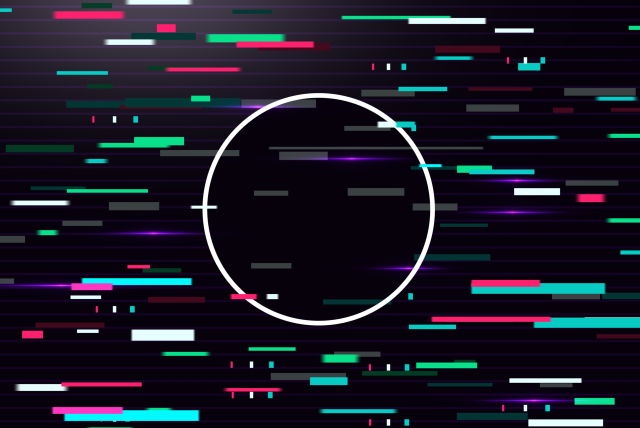
This background is drawn by a WebGL 1 fragment shader. Its source:

```glsl
precision highp float;
// Dark glitch backdrop: scattered neon bars and violet flares around a white ring.

uniform vec2 u_resolution;

#define RING_CENTER vec2(-0.003, 0.011)
#define RING_RADIUS 0.266
#define RING_HALF_WIDTH 0.0055
#define BAR_DENSITY 0.62
#define DIM_DENSITY 0.60
#define TICK_DENSITY 0.45
#define DIM_LEVEL 0.27
#define SCANLINES 32.0
#define FEATHER 0.010

const vec3 WHITE = vec3(0.90, 1.00, 1.00);
const vec3 CYAN = vec3(0.03, 0.80, 0.77);
const vec3 AQUA = vec3(0.00, 0.98, 1.00);
const vec3 PINK = vec3(1.00, 0.13, 0.43);
const vec3 MAGENTA = vec3(1.00, 0.22, 0.76);
const vec3 GREEN = vec3(0.03, 0.88, 0.54);
const vec3 VIOLET = vec3(0.42, 0.02, 0.85);
const vec3 NIGHT = vec3(0.022, 0.003, 0.042);

float pixel; // size of one pixel in canvas heights

float hash(vec2 p) {
  vec3 q = fract(p.xyx * 0.1031);
  q += dot(q, q.yzx + 33.33);
  return fract((q.x + q.y) * q.z);
}

vec3 neon(float pick) {
  if (pick < 0.36) return WHITE;
  if (pick < 0.60) return CYAN;
  return pick < 0.80 ? PINK : GREEN;
}

// Coverage of a box whose left and right ends may be feathered
float bar(vec2 p, vec2 center, vec2 halfSize, float feather) {
  vec2 soft = vec2(max(feather, 0.7 * pixel), 0.7 * pixel);
  vec2 cover = 1.0 - smoothstep(-soft, soft, abs(p - center) - halfSize);
  return cover.x * cover.y;
}

void paint(inout vec3 col, vec2 p, vec3 tint, vec2 center, vec2 halfSize) {
  col = mix(col, tint, bar(p, center, halfSize, 0.4 * FEATHER));
}

// One jittered bar per grid cell, none centered within keepOut of the ring
void scatter(inout vec3 col, vec2 p, vec2 grid, float seed, float density,
             float level, float keepOut, float opacity) {
  for (int j = -1; j <= 1; j++) {
    for (int i = -1; i <= 1; i++) {
      vec2 cell = floor(p / grid) + vec2(i, j);
      vec2 id = cell + seed;
      vec2 jitter = vec2(hash(id + 11.3), hash(id + 27.7));
      vec2 center = (cell + 0.1 + 0.8 * jitter) * grid;
      vec2 size = vec2(hash(id + 41.9), hash(id + 63.1));
      vec2 halfSize = mix(vec2(0.02, 0.004), vec2(0.095, 0.010), size * vec2(1.0, size.y));
      float present = step(hash(id), density) * step(keepOut, distance(center, RING_CENTER));
      float feather = level < 1.0 ? 0.0 : FEATHER * step(0.5, hash(id + 79.3));
      vec3 tint = neon(hash(id + 93.7)) * level;
      col = mix(col, tint, present * opacity * bar(p, center, halfSize, feather));
    }
  }
}

// Rows of three small marks
void ticks(inout vec3 col, vec2 p, float opacity) {
  vec2 grid = vec2(0.32, 0.13);
  vec2 cell = floor(p / grid);
  vec2 id = cell + 151.0;
  vec2 center = (cell + vec2(0.5, 0.2 + 0.6 * hash(id + 5.1))) * grid;
  float gap = mix(0.03, 0.06, hash(id + 9.7));
  float present = step(hash(id), TICK_DENSITY) * opacity;
  for (int k = -1; k <= 1; k++) {
    vec3 tint = k < 0 ? PINK : (k == 0 ? WHITE : CYAN);
    vec2 halfSize = vec2(0.004 + 0.0015 * float(k), 0.0075);
    col = mix(col, tint, present * bar(p, center + vec2(gap * float(k), 0.0), halfSize, 0.0));
  }
}

// Horizontal lens flare: a thin hot core in a wide halo
vec3 flare(vec2 p, vec2 center, float reach) {
  vec2 d = abs(p - center);
  float core = exp(-d.x * d.x / (reach * reach) - d.y / 0.0022);
  float halo = exp(-d.x / reach - d.y / 0.012);
  return VIOLET * (core + 0.22 * halo) + vec3(0.6, 0.2, 0.35) * core * exp(-d.x * 5.0 / reach);
}

void main() {
  pixel = 1.0 / u_resolution.y;
  vec2 p = (gl_FragCoord.xy - 0.5 * u_resolution) * pixel;
  float ringDist = distance(p, RING_CENTER) - RING_RADIUS;
  float outside = smoothstep(-pixel, pixel, ringDist);

  // Night field, grey light from the upper left, scanlines
  vec2 lightOffset = (p - vec2(-0.40, 0.53)) / vec2(0.48, 0.25);
  vec3 col = NIGHT + vec3(0.27, 0.26, 0.28) * exp(-dot(lightOffset, lightOffset)) * outside;
  float line = abs(fract(p.y * SCANLINES) - 0.5) / SCANLINES;
  col += vec3(0.055, 0.01, 0.10) * (1.0 - smoothstep(0.001, 0.004, line)) * outside;

  // Scattered bars: dim ones everywhere, bright ones outside the ring
  scatter(col, p, vec2(0.23, 0.09), 207.0, DIM_DENSITY, DIM_LEVEL, 0.0, 0.95);
  paint(col, p, WHITE * DIM_LEVEL, vec2(0.131, 0.154), vec2(0.25, 0.003));
  paint(col, p, CYAN * DIM_LEVEL, vec2(-0.32, 0.26), vec2(0.135, 0.011));
  scatter(col, p, vec2(0.20, 0.075), 331.0, BAR_DENSITY, 1.0, 0.34, outside);
  ticks(col, p, outside);

  // Violet flares
  col += flare(p, vec2(0.074, 0.129), 0.09) + flare(p, vec2(-0.145, 0.250), 0.07);
  col += flare(p, vec2(0.500, -0.436), 0.09) + flare(p, vec2(0.460, 0.078), 0.06);
  col += flare(p, vec2(0.450, 0.004), 0.08) + flare(p, vec2(-0.389, -0.045), 0.08);
  col += flare(p, vec2(0.207, -0.127), 0.06) + flare(p, vec2(-0.604, -0.167), 0.13);

  // Large bars, with pink slabs overlapping cyan ones
  paint(col, p, AQUA, vec2(-0.440, -0.471), vec2(0.157, 0.0125));
  paint(col, p, MAGENTA, vec2(-0.543, -0.459), vec2(0.082, 0.008));
  paint(col, p, AQUA, vec2(-0.428, -0.158), vec2(0.128, 0.008));
  paint(col, p, MAGENTA, vec2(-0.533, -0.170), vec2(0.048, 0.008));
  paint(col, p, CYAN, vec2(0.510, -0.174), vec2(0.156, 0.0125));
  paint(col, p, PINK, vec2(0.434, -0.162), vec2(0.080, 0.008));
  paint(col, p, CYAN, vec2(0.660, -0.254), vec2(0.160, 0.012));
  paint(col, p, PINK, vec2(0.400, -0.246), vec2(0.139, 0.006));
  paint(col, p, WHITE, vec2(-0.367, -0.283), vec2(0.073, 0.013));
  paint(col, p, GREEN, vec2(0.178, 0.459), vec2(0.127, 0.004));
  paint(col, p, WHITE, vec2(0.297, 0.451), vec2(0.090, 0.007));
  paint(col, p, PINK, vec2(-0.105, 0.396), vec2(0.090, 0.007));

  // White ring and the slices that break it
  float ring = 1.0 - smoothstep(-0.7 * pixel, 0.7 * pixel, abs(ringDist) - RING_HALF_WIDTH);
  col = mix(col, vec3(1.0), ring);
  paint(col, p, WHITE, vec2(-0.271, 0.016), vec2(0.030, 0.0035));
  paint(col, p, AQUA, vec2(0.258, 0.113), vec2(0.026, 0.0035));
  paint(col, p, WHITE, vec2(0.156, 0.209), vec2(0.021, 0.007));
  paint(col, p, CYAN, vec2(0.200, 0.209), vec2(0.022, 0.007));
  paint(col, p, PINK, vec2(-0.178, -0.193), vec2(0.030, 0.006));
  paint(col, p, WHITE, vec2(-0.111, -0.193), vec2(0.013, 0.006));

  gl_FragColor = vec4(min(col, 1.0), 1.0);
}
```
